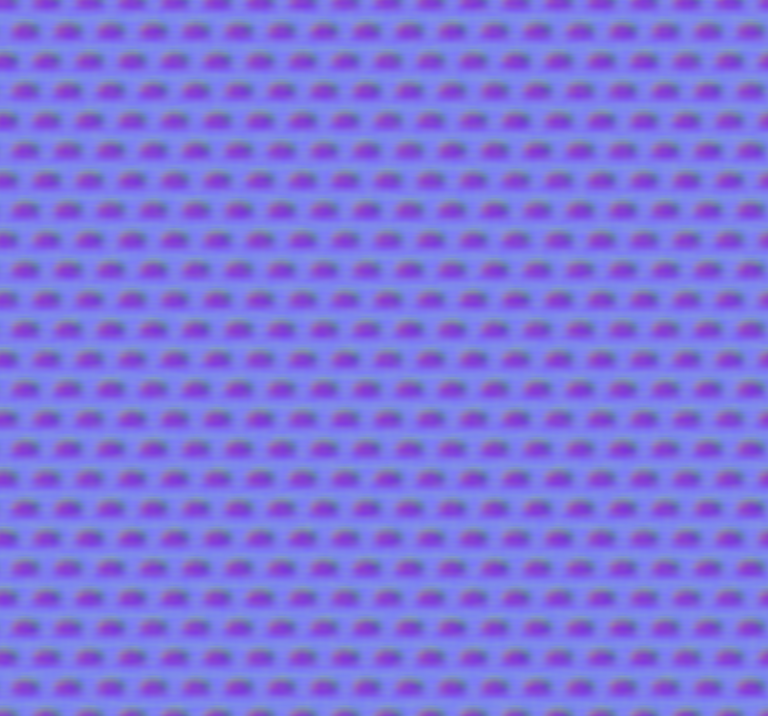
Give the GLSL for this texture map, as a WebGL 1 fragment shader.

```glsl
precision highp float;

uniform vec2 u_resolution;

const vec2 GRID = vec2(18.0, 24.0);    // dimples across, rows down
const float ROW_HEIGHT = 0.699;        // row spacing in column pitches
const vec2 ORIGIN = vec2(0.09, 0.1);   // phase of the lattice

float hash(vec2 cell) {
  vec3 q = fract(cell.xyx * vec3(0.1031, 0.1030, 0.0973));
  q += dot(q, q.yzx + 33.33);
  return fract((q.x + q.y) * q.z);
}

float cornerSlope(vec2 corner, vec2 offset, vec2 period) {
  float angle = 6.28318 * hash(mod(corner, period));
  return dot(vec2(cos(angle), sin(angle)), offset);
}

// Gradient noise that wraps after a whole period
float wrappedNoise(vec2 p, vec2 period) {
  vec2 cell = floor(p);
  vec2 f = p - cell;
  vec2 s = f * f * f * (f * (f * 6.0 - 15.0) + 10.0);
  vec2 e = vec2(1.0, 0.0);
  float low = mix(cornerSlope(cell, f, period),
                  cornerSlope(cell + e.xy, f - e.xy, period), s.x);
  float high = mix(cornerSlope(cell + e.yx, f - e.yx, period),
                   cornerSlope(cell + e.xx, f - e.xx, period), s.x);
  return mix(low, high, s.y);
}

// Bell-shaped falloff; a higher power gives a flatter top and firmer edge
float softSpot(vec2 p, vec2 center, vec2 radius, float power) {
  return exp(-pow(length((p - center) / radius) + 0.0001, power));
}

// Colour shift of one dimple, lit like a tangent-space normal
vec3 dimple(vec2 p, float strength) {
  vec2 arched = p + vec2(0.0, 1.1 * p.x * p.x);
  vec2 coreShape = mix(p, arched, 0.7);
  float core = softSpot(coreShape, vec2(0.0, 0.005), vec2(0.31, 0.195), 2.7);
  float rim = softSpot(arched, vec2(0.02, 0.215), vec2(0.33, 0.11), 2.0);
  float left = softSpot(p, vec2(-0.22, 0.09), vec2(0.15, 0.15), 2.0);
  float right = softSpot(p, vec2(0.25, 0.09), vec2(0.15, 0.16), 2.0);
  float haze = softSpot(p, vec2(0.0, 0.33), vec2(0.60, 0.11), 2.0);
  float ripple = softSpot(arched, vec2(0.0, 0.30), vec2(0.32, 0.09), 2.0) * cos(80.0 * (p.y - 0.30));
  vec3 pit = vec3(0.01, -0.25, -0.11) * core
           + vec3(0.0, 0.05, -0.20) * rim
           + vec3(0.07, -0.01, -0.09) * left
           + vec3(-0.11, -0.01, -0.12) * right
           + vec3(0.02, 0.02, -0.03) * ripple;
  return pit * strength + vec3(-0.005, 0.05, -0.04) * haze;
}

// Sum of the staggered dimples around a point
vec3 dimpleField(vec2 uv, vec2 grid) {
  vec2 p = vec2(uv.x, 1.0 - uv.y) * grid - ORIGIN;
  float nearestRow = floor(p.y + 0.5);
  vec3 shift = vec3(0.0);
  for (int j = -1; j <= 1; j++) {
    float row = nearestRow + float(j);
    float x = p.x - 0.5 * mod(row, 2.0);
    float nearestColumn = floor(x + 0.5);
    for (int i = -1; i <= 1; i++) {
      float column = nearestColumn + float(i);
      vec2 local = vec2(x - column, (row - p.y) * ROW_HEIGHT);
      float strength = mix(0.97, 1.03, hash(mod(vec2(column, row), grid)));
      shift += dimple(local, strength);
    }
  }
  return shift;
}

// Faint woven streaks, mostly horizontal
float streaks(vec2 uv) {
  vec2 across = vec2(36.0, 168.0);
  vec2 down = vec2(126.0, 48.0);
  return wrappedNoise(uv * across, across) + 0.5 * wrappedNoise(uv * down, down);
}

void main() {
  vec2 uv = gl_FragCoord.xy / u_resolution;
  vec3 flatColor = vec3(0.498, 0.495, 0.965);
  vec3 color = flatColor + dimpleField(uv, GRID);
  color += vec3(0.02, 0.04, -0.035) * streaks(uv);
  gl_FragColor = vec4(clamp(color, 0.0, 1.0), 1.0);
}
```
